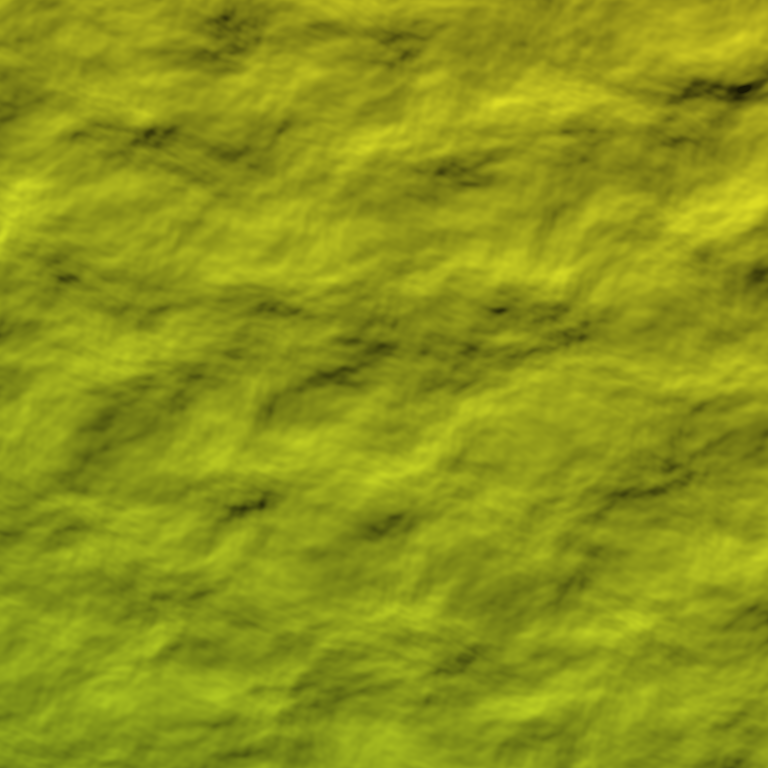
Give the GLSL for this texture, as a WebGL 2 fragment shader.

```glsl
#version 300 es
precision highp float;

uniform vec2 u_resolution;
out vec4 fragColor;

// Pseudo-random unit gradient for a lattice cell
vec2 cellGradient(vec2 cell) {
    vec3 h = fract(cell.xyx * vec3(0.1031, 0.1030, 0.0973));
    h += dot(h, h.yzx + 33.33);
    float angle = 6.28318 * fract((h.x + h.y) * h.z);
    return vec2(cos(angle), sin(angle));
}

float gradientNoise(vec2 p) {
    vec2 cell = floor(p);
    vec2 f = p - cell;
    vec2 blend = f * f * f * (f * (f * 6.0 - 15.0) + 10.0);
    vec2 right = vec2(1.0, 0.0);
    vec2 up = vec2(0.0, 1.0);
    float bottom = mix(dot(cellGradient(cell), f),
                       dot(cellGradient(cell + right), f - right), blend.x);
    float top = mix(dot(cellGradient(cell + up), f - up),
                    dot(cellGradient(cell + 1.0), f - 1.0), blend.x);
    return mix(bottom, top, blend.y);
}

// Rough rock surface: warped octaves, slightly flattened into layers
float rockHeight(vec2 p) {
    p += 0.025 * vec2(gradientNoise(p * 7.0 + 31.0), gradientNoise(p * 7.0 + 57.0));
    p *= vec2(0.85, 1.12);
    mat2 turn = mat2(0.8, 0.6, -0.6, 0.8);
    float height = 0.0;
    float frequency = 6.0;
    float amplitude = 0.85 / frequency;
    for (int octave = 0; octave < 5; octave++) {
        height += amplitude * gradientNoise(p * frequency + 17.3);
        p = turn * p;
        frequency *= 2.0;
        amplitude *= 0.4;
    }
    return height;
}

void main() {
    vec2 uv = gl_FragCoord.xy / u_resolution;
    vec2 p = gl_FragCoord.xy / min(u_resolution.x, u_resolution.y);

    // Slope along the light, measured over a small soft step
    vec2 lightStep = 0.004 * normalize(vec2(0.5, -0.85));
    float slope = (rockHeight(p - lightStep) - rockHeight(p + lightStep)) / 0.008;

    // Even light on the faces, deeper shade in steep hollows
    float hollow = max(-slope - 1.0, 0.0);
    float light = 0.59 + 0.085 * slope - 0.04 * hollow * hollow;
    light = clamp(light, 0.1, 0.86);

    // Olive drifting from green below to ochre above
    float warmth = mix(0.86, 1.03, dot(uv, vec2(0.3, 0.7)));
    fragColor = vec4(light * vec3(warmth, 1.0, 0.17), 1.0);
}
```
